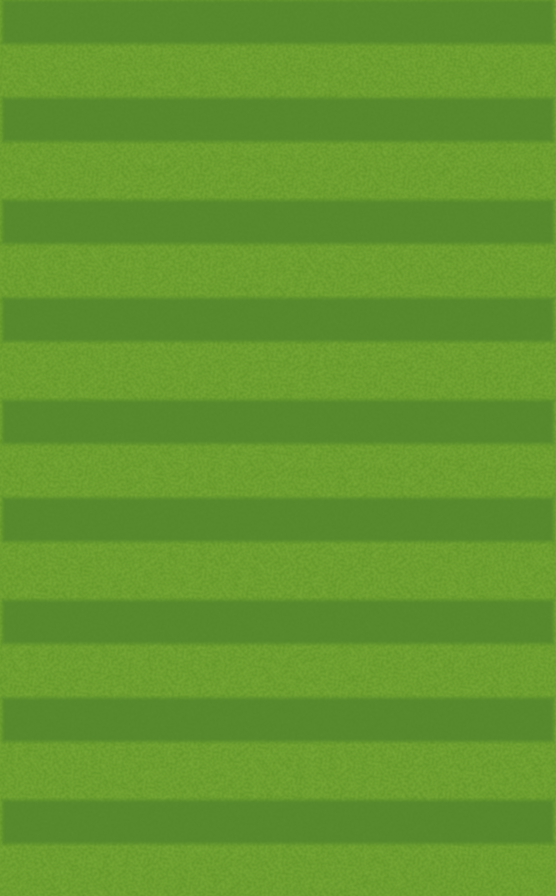
This pattern is drawn by a Shadertoy shader. Its source:

```glsl
// Lengths are fractions of the canvas height.
const vec3 LIGHT_GRASS = vec3(0.424, 0.625, 0.184);
const vec3 DARK_GRASS = vec3(0.338, 0.540, 0.172);
const float BAND_COUNT = 9.0;
const float BAND_PERIOD = 0.1116;
const float FIRST_CENTER = 0.0233;   // measured down from the top
const float BAND_HALF_HEIGHT = 0.0245;
const float SPACING_WOBBLE = 0.0012;
const float EDGE_SOFTNESS = 0.0038;
const float SIDE_INSET = 0.0025;
const float GRAIN_SCALE = 287.0;
const float MOTTLE_SCALE = 83.0;
const float GRAIN_STRENGTH = 0.050;
const float MOTTLE_STRENGTH = 0.016;
const float DARK_GRAIN_SHARE = 0.18;

vec2 hashGradient(vec2 cell) {
    vec3 p = fract(vec3(cell.xyx) * vec3(0.1031, 0.1030, 0.0973));
    p += dot(p, p.yzx + 33.33);
    float angle = 6.28318 * fract((p.x + p.y) * p.z);
    return vec2(cos(angle), sin(angle));
}

float gradientNoise(vec2 p) {
    vec2 cell = floor(p);
    vec2 f = p - cell;
    vec2 u = f * f * f * (f * (f * 6.0 - 15.0) + 10.0);
    vec2 e = vec2(1.0, 0.0);
    float a = dot(hashGradient(cell), f);
    float b = dot(hashGradient(cell + e), f - e);
    float c = dot(hashGradient(cell + e.yx), f - e.yx);
    float d = dot(hashGradient(cell + 1.0), f - 1.0);
    return mix(mix(a, b, u.x), mix(c, d, u.x), u.y);
}

// Signed distance to the nearest mown band, alternately nudged up and down.
float bandDistance(vec2 p, float width) {
    float index = clamp(round((p.y - FIRST_CENTER) / BAND_PERIOD), 0.0, BAND_COUNT - 1.0);
    float nudge = SPACING_WOBBLE * (1.0 - 2.0 * mod(index, 2.0));
    float center = FIRST_CENTER + index * BAND_PERIOD + nudge;
    vec2 halfSize = vec2(0.5 * width - SIDE_INSET, BAND_HALF_HEIGHT);
    vec2 q = abs(p - vec2(0.5 * width, center)) - halfSize;
    return length(max(q, 0.0)) + min(max(q.x, q.y), 0.0);
}

void mainImage(out vec4 fragColor, in vec2 fragCoord) {
    vec2 p = fragCoord / iResolution.y;
    float width = iResolution.x / iResolution.y;
    p.y = 1.0 - p.y;

    // Soft-edged bands
    float softness = max(EDGE_SOFTNESS, 1.0 / iResolution.y);
    float band = 1.0 - smoothstep(-softness, softness, bandDistance(p, width));
    vec3 color = mix(LIGHT_GRASS, DARK_GRASS, band);

    // Fine turf grain, strongest on the light stripes
    vec2 turned = mat2(0.8, 0.6, -0.6, 0.8) * p;
    float grain = GRAIN_STRENGTH * gradientNoise(turned * GRAIN_SCALE + 17.3)
                + MOTTLE_STRENGTH * gradientNoise(p * MOTTLE_SCALE + 5.7);
    color += grain * mix(1.0, DARK_GRAIN_SHARE, band) * vec3(1.0, 0.9, 0.7);

    fragColor = vec4(clamp(color, 0.0, 1.0), 1.0);
}
```
